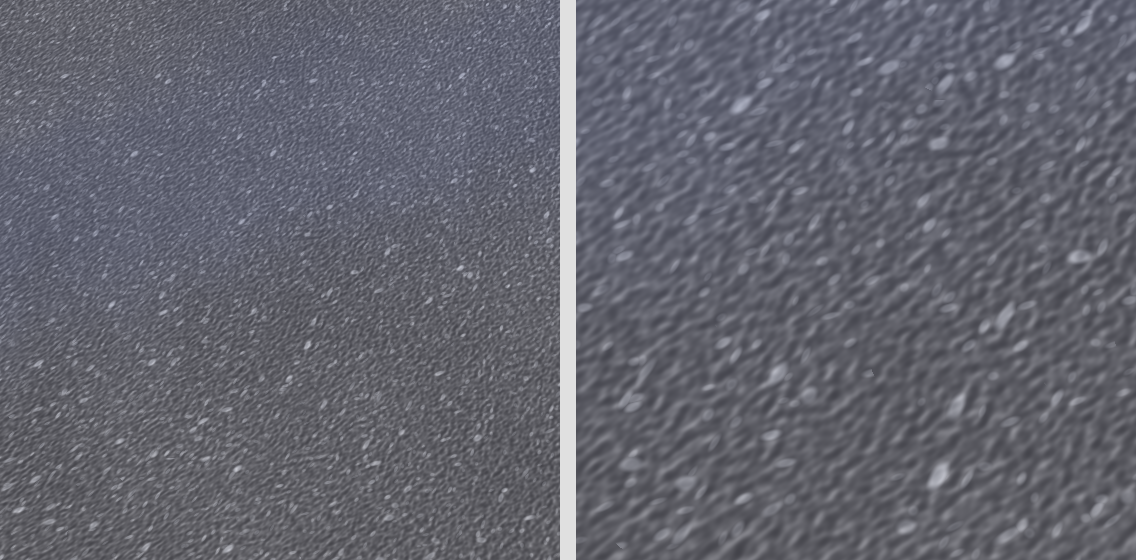
Left, the full canvas; right, a detail of the centre.
A Shadertoy shader for this texture:

```glsl
// Worn asphalt in mild perspective: slanted grey grit, pale stone flecks and a bluish sheen.

const vec3 WARM_GREY = vec3(0.382, 0.381, 0.402);
const vec3 BLUE_GREY = vec3(0.382, 0.392, 0.453);
const vec3 FLECK_TINT = vec3(0.98, 1.0, 1.03);
const float GRAIN_ANGLE = 0.66;               // radians, rising to the right
const float PERSPECTIVE = 0.65;               // how much finer the grit is at the top
const vec2 GRAIN_FREQ = vec2(70.0, 122.0);    // along and across the grain
const vec2 SMALL_FLECK_FREQ = vec2(42.0, 80.0);
const vec2 LARGE_FLECK_FREQ = vec2(26.0, 52.0);
const float GRAIN_CONTRAST = 0.165;
const float RELIEF = 0.45;
const float SMALL_FLECK_GAIN = 0.21;
const float LARGE_FLECK_GAIN = 0.30;
const float WEAR_CONTRAST = 0.028;

vec3 hash3(vec2 cell) {
    vec3 h = fract(vec3(cell.xyx) * vec3(0.1031, 0.1030, 0.0973));
    h += dot(h, h.yxz + 33.33);
    return fract((h.xxy + h.yzz) * h.zyx);
}

float cornerGradient(vec2 cell, vec2 corner, vec2 f) {
    float angle = 6.2832 * hash3(cell + corner).x;
    return dot(vec2(cos(angle), sin(angle)), f - corner);
}

float gradientNoise(vec2 p) {
    vec2 cell = floor(p);
    vec2 f = fract(p);
    vec2 w = f * f * f * (f * (f * 6.0 - 15.0) + 10.0);
    float low = mix(cornerGradient(cell, vec2(0, 0), f), cornerGradient(cell, vec2(1, 0), f), w.x);
    float high = mix(cornerGradient(cell, vec2(0, 1), f), cornerGradient(cell, vec2(1, 1), f), w.x);
    return mix(low, high, w.y);
}

float grit(vec2 p) {
    return gradientNoise(p) + 0.6 * gradientNoise(p * 1.47 + 37.2);
}

// Soft ellipses scattered one per cell, present with the given chance.
float flecks(vec2 p, float chance) {
    vec2 home = floor(p);
    float brightest = 0.0;
    for (int j = -1; j <= 1; j++) {
        for (int i = -1; i <= 1; i++) {
            vec2 cell = home + vec2(i, j);
            vec3 place = hash3(cell + 11.0);
            vec3 look = hash3(cell + 73.0);
            vec2 d = p - cell - place.xy;
            d.y += d.x * (look.x - 0.5) * 1.4;
            vec2 radius = mix(vec2(0.20, 0.22), vec2(0.42, 0.40), look.yz);
            float body = smoothstep(1.0, 0.4, length(d / radius));
            float strength = mix(0.4, 1.0, look.y * look.z);
            brightest = max(brightest, body * strength * step(place.z, chance));
        }
    }
    return brightest;
}

void mainImage(out vec4 fragColor, in vec2 fragCoord) {
    vec2 uv = fragCoord / iResolution.y;

    // Ground plane: grains shrink upward and fan out toward the sides
    vec2 ground = vec2((uv.x - 0.5) * (1.0 + PERSPECTIVE * uv.y),
                       uv.y + 0.5 * PERSPECTIVE * uv.y * uv.y);
    ground += 0.003 * vec2(gradientNoise(uv * 14.0), gradientNoise(uv * 14.0 + 50.0));
    float c = cos(GRAIN_ANGLE);
    float s = sin(GRAIN_ANGLE);
    vec2 slanted = vec2(c * ground.x + s * ground.y, c * ground.y - s * ground.x) + 4.0;

    // Broad diagonal sheen and uneven wear
    float cloud = gradientNoise(uv * 3.0 + 8.0) + 0.5 * gradientNoise(uv * 7.0 + 21.0)
                + 0.5 * gradientNoise(uv * 19.0 + 5.0);
    float offset = uv.y - 0.60 - 0.27 * uv.x + 0.08 * cloud;
    float sheen = exp(-offset * offset / 0.045);
    vec3 color = mix(WARM_GREY, BLUE_GREY, clamp(sheen + 0.3 * uv.y, 0.0, 1.0));
    color += WEAR_CONTRAST * cloud;

    // Grit lit from the upper left
    vec2 grain = slanted * GRAIN_FREQ;
    float height = grit(grain) - RELIEF * grit(grain + vec2(-0.1, 0.5));
    float roughness = mix(1.05, 0.82, sheen * (1.0 - 0.8 * uv.x));
    color += GRAIN_CONTRAST * roughness * (height + 0.4 * height * height - 0.05);

    // Pale stones, thinning out toward the top
    float small = flecks(slanted * SMALL_FLECK_FREQ, 0.42 + 0.25 * cloud);
    float large = flecks(slanted * LARGE_FLECK_FREQ + 19.0, mix(0.20, 0.03, uv.y));
    color += FLECK_TINT * roughness * max(SMALL_FLECK_GAIN * small, LARGE_FLECK_GAIN * large);

    fragColor = vec4(clamp(color, 0.0, 1.0), 1.0);
}
```
